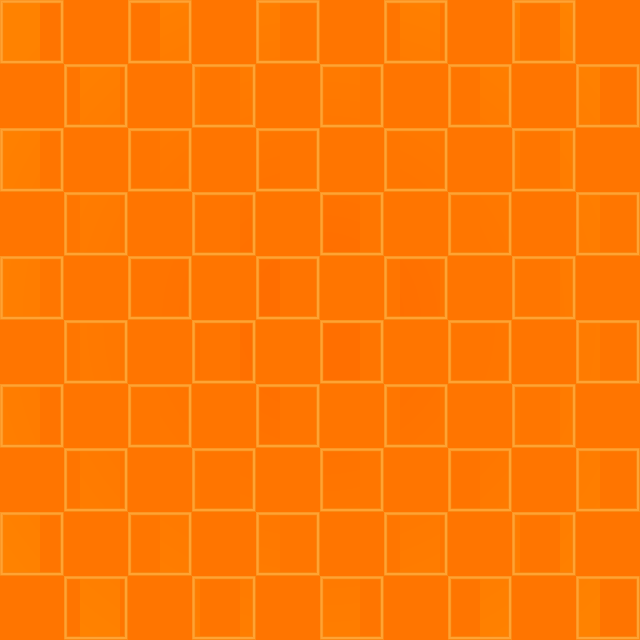
Reproduce this pattern procedurally as a Shadertoy shader.

```glsl
const float TILES = 10.0;          // tiles across and down
const float BAND_PAIRS = 8.0;      // shaded + plain vertical bands across
const vec3 BASE = vec3(1.0, 0.46, 0.0);
const vec3 HALO = vec3(0.97, 0.53, 0.07);
const vec3 LINE = vec3(1.0, 0.64, 0.20);
const vec2 FRAME_SHIFT = vec2(-0.003, 0.003);
const float FRAME_HALF = 0.473;    // half size of the frame, in tiles
const vec2 LINE_FADE = vec2(0.008, 0.026);
const vec2 HALO_FADE = vec2(0.020, 0.038);
const float NEUTRAL_RADIUS = 0.27; // where shading turns from dark to light
const float SHADE_GAIN = 0.15;
const float SHADE_MIN = -0.025;
const float SHADE_MAX = 0.055;
const float TILE_JITTER = 0.008;

float hash(vec2 p) {
    return fract(sin(dot(p, vec2(127.1, 311.7))) * 43758.5453);
}

// Signed distance to a square, with square outer contours
float squareDistance(vec2 p, float halfSize) {
    vec2 d = abs(p) - halfSize;
    return max(d.x, d.y);
}

// 1 inside the first half of each band pair, 0 in the second
float shadedBand(float x, float pixel) {
    float d = 0.25 - abs(fract(x * BAND_PAIRS) - 0.25);
    d = max(d, abs(fract(x * BAND_PAIRS) - 1.0) * -1.0);
    return clamp(d / (pixel * BAND_PAIRS) + 0.5, 0.0, 1.0);
}

void mainImage(out vec4 fragColor, in vec2 fragCoord) {
    vec2 uv = fragCoord / iResolution.xy;
    float pixel = 1.0 / min(iResolution.x, iResolution.y);

    // Checkerboard of plain and framed tiles
    vec2 cell = floor(uv * TILES);
    vec2 p = fract(uv * TILES) - 0.5;
    float framed = mod(cell.x + cell.y, 2.0);
    float inside = clamp(-squareDistance(p, 0.5) / (pixel * TILES) + 0.5, 0.0, 1.0);

    // Banded shading: darker at the centre, lighter towards the corners
    float shade = (length(uv - 0.5) - NEUTRAL_RADIUS) * SHADE_GAIN;
    shade = clamp(shade, SHADE_MIN, SHADE_MAX) * shadedBand(uv.x, pixel);
    shade += (hash(cell) - 0.5) * TILE_JITTER;
    vec3 tile = BASE + vec3(0.0, shade, 0.0);

    // Soft frame line
    float d = abs(squareDistance(p - FRAME_SHIFT, FRAME_HALF));
    tile = mix(tile, HALO, 1.0 - smoothstep(HALO_FADE.x, HALO_FADE.y, d));
    tile = mix(tile, LINE, 1.0 - smoothstep(LINE_FADE.x, LINE_FADE.y, d));

    fragColor = vec4(mix(BASE, tile, framed * inside), 1.0);
}
```
